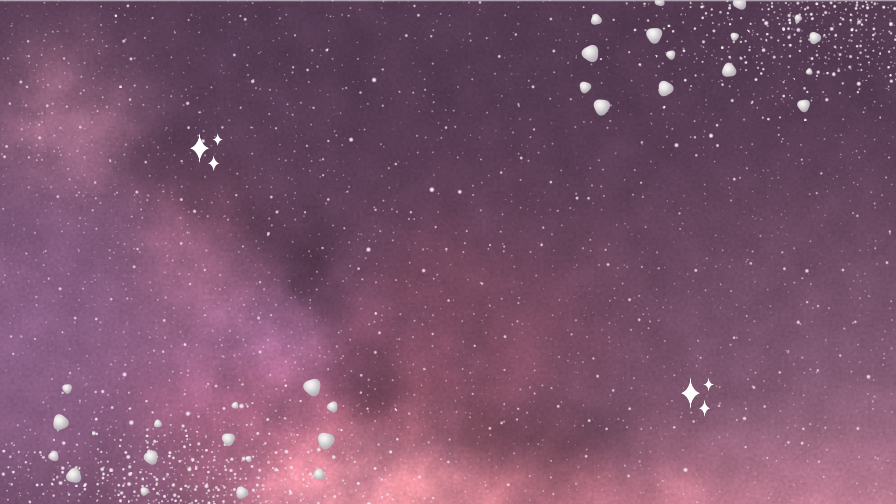
Reproduce this texture procedurally as a Shadertoy shader.

```glsl
// Dusky violet night sky with a glowing galaxy band, fine stars, pearls and sparkles.

vec2 hash2(vec2 p) {
    vec3 q = fract(vec3(p.xyx) * vec3(0.1031, 0.1030, 0.0973));
    q += dot(q, q.yzx + 33.33);
    return fract((q.xx + q.yz) * q.zy);
}

float gradientDot(vec2 cell, vec2 f, vec2 corner) {
    return dot(hash2(cell + corner) * 2.0 - 1.0, f - corner);
}

float gradientNoise(vec2 p) {
    vec2 cell = floor(p), f = fract(p);
    vec2 u = f * f * f * (f * (f * 6.0 - 15.0) + 10.0);
    float low = mix(gradientDot(cell, f, vec2(0, 0)), gradientDot(cell, f, vec2(1, 0)), u.x);
    float high = mix(gradientDot(cell, f, vec2(0, 1)), gradientDot(cell, f, vec2(1, 1)), u.x);
    return mix(low, high, u.y);
}

float fbm(vec2 p) {
    float sum = 0.0, amplitude = 0.6;
    for (int i = 0; i < 5; i++) {
        sum += amplitude * gradientNoise(p);
        p = mat2(1.6, 1.2, -1.2, 1.6) * p + 7.3;
        amplitude *= 0.55;
    }
    return sum;
}

float glow(vec2 p, vec2 centre, vec2 radius) {
    vec2 d = (p - centre) / radius;
    return exp(-dot(d, d));
}

float lane(vec2 p, vec2 a, vec2 b, float width) {
    vec2 ab = b - a;
    float d = length(p - a - ab * clamp(dot(p - a, ab) / dot(ab, ab), 0.0, 1.0));
    return exp(-d * d / (width * width));
}

// One jittered star per grid cell, kept where its hash is below density.
float stars(vec2 p, float cellSize, float density, float radius, float seed, float px) {
    vec2 cell = floor(p / cellSize);
    vec2 pick = hash2(cell + seed);
    vec2 centre = (cell + 0.2 + 0.6 * hash2(cell + seed + 41.7)) * cellSize;
    float r = radius * mix(0.45, 1.0, pick.y * pick.y);
    float soft = max(px, 0.6 * r);
    float disc = 1.0 - smoothstep(max(r - soft, 0.0), r + soft, length(p - centre));
    return disc * step(pick.x, density) * mix(0.35, 1.0, pick.y);
}

// Nebula colour: sky gradient, warm clouds and dark lanes.
vec3 nebula(vec2 p) {
    vec2 w = p + 0.10 * vec2(fbm(p * 5.0), fbm(p * 5.0 + 19.0));
    float cloud = clamp(0.95 + 1.1 * fbm(p * 7.0 + 3.0), 0.3, 1.7);
    float side = smoothstep(0.8, 1.75, p.x);
    vec3 col = mix(vec3(0.39, 0.26, 0.35), vec3(0.335, 0.235, 0.325), smoothstep(0.3, 0.95, p.y));
    col += vec3(0.15, 0.12, 0.13) * side * (1.0 - smoothstep(0.0, 0.9, p.y));
    col += vec3(0.17, 0.13, 0.19) * glow(p, vec2(0.0, 0.32), vec2(0.48, 0.38));
    col += vec3(0.22, 0.12, 0.11) * glow(p, vec2(1.75, -0.04), vec2(0.8, 0.18));
    col += cloud * vec3(0.23, 0.15, 0.15) * glow(w, vec2(0.13, 0.77), vec2(0.14, 0.16));
    col += cloud * vec3(0.20, 0.11, 0.11) * glow(w, vec2(0.38, 0.51), vec2(0.11, 0.14));
    col += cloud * vec3(0.21, 0.14, 0.20) * glow(w, vec2(0.56, 0.34), vec2(0.15, 0.10));
    col += cloud * vec3(0.13, 0.05, 0.04) * glow(w, vec2(0.92, 0.29), vec2(0.25, 0.23));
    col += cloud * vec3(0.19, 0.08, 0.09) * glow(w, vec2(0.52, 0.14), vec2(0.24, 0.17));
    col += cloud * vec3(0.38, 0.25, 0.22) * glow(w, vec2(0.70, 0.0), vec2(0.25, 0.14));
    col += cloud * vec3(0.20, 0.10, 0.08) * glow(w, vec2(1.12, -0.02), vec2(0.32, 0.10));
    float dust = lane(w, vec2(0.30, 0.70), vec2(0.58, 0.50), 0.08)
               + lane(w, vec2(0.62, 0.44), vec2(0.76, 0.22), 0.06)
               + lane(w, vec2(0.95, 0.13), vec2(1.20, 0.11), 0.07);
    col *= 1.0 - 0.18 * min(dust, 1.3);
    return col * (1.0 + 0.16 * fbm(p * 12.0) + 0.10 * gradientNoise(p * 140.0));
}

// Lit pearls spread over a box by a low-discrepancy sequence.
vec3 addPearls(vec3 col, vec2 p, vec2 centre, vec2 halfSize, float seed, float px) {
    for (int i = 0; i < 15; i++) {
        float n = float(i) + seed;
        vec2 spot = fract(n * vec2(0.7549, 0.5698)) * 2.0 - 1.0;
        vec2 d = p - centre - halfSize * spot;
        float r = mix(0.006, 0.017, fract(n * 0.618));
        float edge = length(d) + 0.1 * r * sin(3.0 * atan(d.y, d.x) + n);
        float light = 1.0 - smoothstep(0.0, 1.5, length(d / r - vec2(-0.25, 0.3)));
        vec3 pearl = mix(vec3(0.70, 0.68, 0.70), vec3(0.97, 0.95, 0.95), light);
        col = mix(col, pearl, 1.0 - smoothstep(r - px, r + px, edge));
    }
    return col;
}

float sparkle(vec2 p, vec2 radius, float px) {
    vec2 q = pow(abs(p) / radius, vec2(0.6));
    float d = (q.x + q.y - 1.0) * radius.x;
    return 1.0 - smoothstep(-px, px, d);
}

float sparkleTrio(vec2 p, float px) {
    float shape = sparkle(p, vec2(0.021, 0.030), px);
    shape = max(shape, sparkle(p - vec2(0.036, 0.017), vec2(0.010, 0.014), px));
    return max(shape, sparkle(p - vec2(0.028, -0.030), vec2(0.012, 0.017), px));
}

void mainImage(out vec4 fragColor, in vec2 fragCoord) {
    vec2 p = fragCoord / iResolution.y;
    float px = 0.7 / iResolution.y;
    vec3 col = nebula(p);

    // Star field, richer along the galaxy band.
    float band = lane(p, vec2(0.1, 0.75), vec2(0.72, 0.1), 0.22);
    float light = 0.55 * stars(p, 0.016, 0.26 + 0.25 * band, 0.0020, 5.0, px);
    light += 0.8 * stars(p, 0.035, 0.38 + 0.2 * band, 0.0028, 23.0, px);
    light += stars(p, 0.11, 0.35, 0.0042, 61.0, px);
    col = mix(col, vec3(0.96, 0.88, 0.94), min(light, 1.0));

    // Powder in two opposite corners.
    float powder = glow(p, vec2(1.66, 1.0), vec2(0.25, 0.15)) + glow(p, vec2(0.34, 0.02), vec2(0.25, 0.12));
    float specks = stars(p, 0.011, 0.75 * powder, 0.0029, 87.0, px)
                 + stars(p + 0.005, 0.017, 0.6 * powder, 0.0038, 113.0, px);
    col = mix(col, vec3(0.94, 0.90, 0.92), min(specks, 1.0));

    // Pearls and sparkles.
    col = addPearls(col, p, vec2(1.43, 0.88), vec2(0.28, 0.12), 3.0, px);
    col = addPearls(col, p, vec2(0.38, 0.12), vec2(0.34, 0.12), 20.0, px);
    float trios = max(sparkleTrio(p - vec2(0.396, 0.706), px), sparkleTrio(p - vec2(1.370, 0.220), px));
    col = mix(col, vec3(1.0), trios);

    // Pale hairline along the top edge.
    col = mix(col, vec3(0.82, 0.79, 0.82), 0.7 * smoothstep(0.996, 0.999, p.y));
    fragColor = vec4(clamp(col, 0.0, 1.0), 1.0);
}
```
